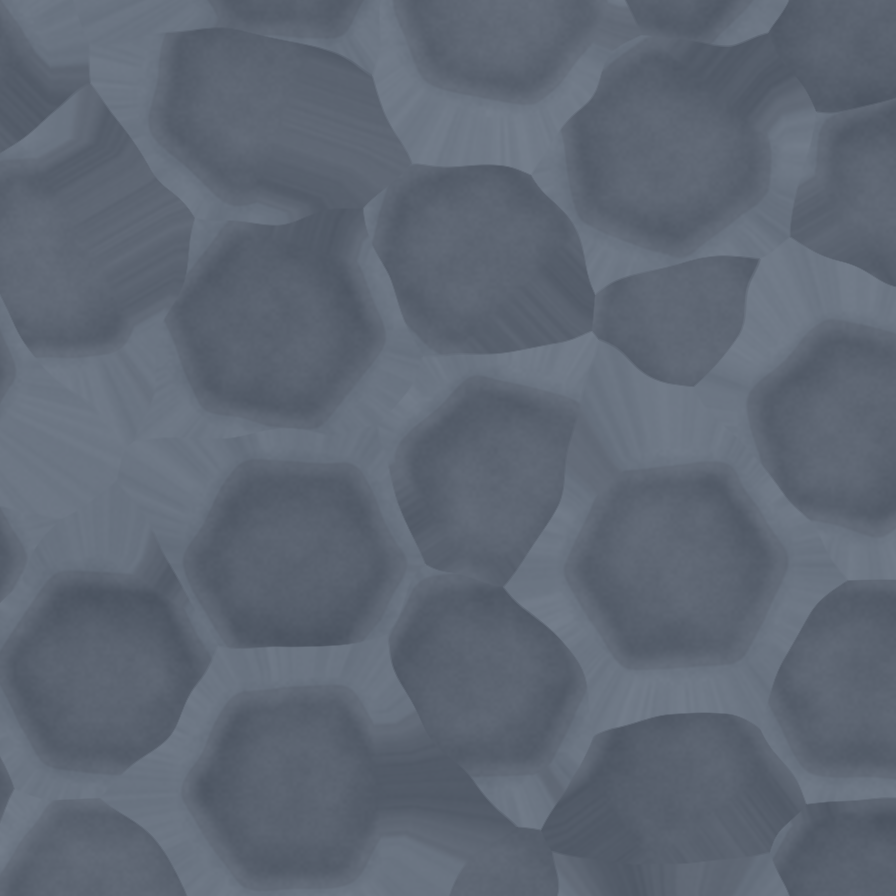
Give the GLSL for this texture, as a WebGL 2 fragment shader.

```glsl
#version 300 es
precision highp float;
// Slate-blue rounded hexagonal cells on a loose honeycomb, patched together.
// Each patch belongs to the nearest weighted site; its coordinates are clamped
// to a disc and a tilted box, so whatever lies beyond is drawn out in streaks.

#define SPACING vec2(0.212, 0.247)
#define CELL_APOTHEM 0.113
#define DISC_RADIUS 0.134
#define BOX_HALF 0.126
#define BOX_SHIFT 0.09
#define SITE_JITTER 0.055
#define SEAM_WEIGHT 0.09
#define MISSING 0.17
#define GRAIN 0.022
#define LIGHT vec3(0.430, 0.468, 0.520)
#define MID vec3(0.376, 0.408, 0.458)
#define DARK vec3(0.313, 0.346, 0.396)

uniform vec2 u_resolution;
out vec4 fragColor;

float hash(vec2 p) {
    return fract(sin(dot(p, vec2(127.1, 311.7))) * 43758.5453);
}

// Signed random value, mostly small and now and then large.
float rareOffset(vec2 p) {
    float s = 2.0 * hash(p) - 1.0;
    return s * s * s;
}

float noise(vec2 p) {
    vec2 i = floor(p), f = fract(p);
    f = f * f * (3.0 - 2.0 * f);
    return mix(mix(hash(i), hash(i + vec2(1, 0)), f.x),
               mix(hash(i + vec2(0, 1)), hash(i + vec2(1, 1)), f.x), f.y);
}

mat2 rotation(float a) {
    float c = cos(a), s = sin(a);
    return mat2(c, s, -s, c);
}

// The honeycomb is regular near the bottom and looser towards the top.
float disorder(vec2 id) {
    return mix(0.12, 1.0, smoothstep(1.2, 2.6, id.y));
}

vec2 siteCentre(vec2 id) {
    vec2 lattice = (id + vec2(0.55, 0.5 * mod(id.x, 2.0))) * SPACING;
    vec2 jitter = vec2(hash(id + 3.7), hash(id + 8.3)) - 0.5;
    return lattice + 2.0 * SITE_JITTER * disorder(id) * jitter;
}

// Smooth maximum over the three hexagon axes gives rounded corners.
float roundedHexRadius(vec2 q) {
    vec3 axes = abs(vec3(q.y, dot(q, vec2(0.866, 0.5)), dot(q, vec2(0.866, -0.5))));
    float m = max(max(axes.x, axes.y), max(axes.z, 0.0001));
    vec3 k = pow(axes / m, vec3(18.0));
    return m * pow(k.x + k.y + k.z, 1.0 / 18.0);
}

vec3 patchColour(vec2 p, vec2 id) {
    vec2 local = p - siteCentre(id);
    vec2 seed = 17.0 * vec2(hash(id + 1.3), hash(id + 5.9));

    // Clamp to the disc, then to a box with its own tilt and shift.
    vec2 q = local * min(1.0, DISC_RADIUS / max(length(local), 0.0001));
    mat2 tilt = rotation(6.2832 * hash(id + 2.1));
    vec2 shift = BOX_SHIFT * vec2(rareOffset(id + 4.4), rareOffset(id + 6.6));
    q = tilt * clamp(q * tilt, shift - BOX_HALF, shift + BOX_HALF);
    float stretched = smoothstep(0.0, 0.012, length(local - q));

    // Depth below the cell rim, with a slightly uneven outline.
    vec2 hexPos = rotation((hash(id + 9.2) - 0.5) * disorder(id)) * q;
    float depth = CELL_APOTHEM - roundedHexRadius(hexPos);
    depth += 0.006 * (noise(q * 28.0 + seed) - 0.5);

    // Pale wall, crisp rim, shaded ring and lighter floor.
    float shade = noise(q * 11.0 + seed);
    vec3 wall = LIGHT - 0.022 * smoothstep(-0.016, 0.0, depth);
    vec3 rim = mix(MID, LIGHT, 0.1);
    vec3 ring = mix(DARK, MID, 0.6 * shade);
    vec3 bowl = mix(rim, ring, smoothstep(0.003, 0.024, depth));
    bowl = mix(bowl, MID, smoothstep(0.020, 0.068, depth) * (0.55 + 0.45 * shade));
    vec3 colour = mix(wall, bowl, smoothstep(-0.0015, 0.0025, depth));

    // Fine grain and cloudy mottling, which become streaks where clamped.
    float grain = noise(q * 250.0 + seed) + noise(q * 90.0 - seed) - 1.0;
    float cloud = noise(q * 32.0 + seed.yx) - 0.5;
    float speckle = noise(p * 240.0) - 0.5;
    float texture_ = grain * mix(0.55, 1.0, stretched) + 0.9 * cloud + 0.25 * speckle;
    float tone = 0.022 * (hash(id + 21.3) - 0.5);
    return colour + GRAIN * texture_ + tone;
}

void main() {
    float shortSide = min(u_resolution.x, u_resolution.y);
    vec2 p = gl_FragCoord.xy / shortSide;
    vec2 warp = vec2(noise(p * 16.0), noise(p * 16.0 + 31.0)) - 0.5;
    vec2 seamPos = p + 0.026 * warp;

    // Find the two nearest sites, xy holding the index and z the cost.
    vec3 first = vec3(0, 0, 99), second = first;
    vec2 base = floor(p / SPACING);
    for (int x = -2; x <= 2; x++) {
        for (int y = -3; y <= 2; y++) {
            vec2 id = base + vec2(x, y);
            float cost = length(seamPos - siteCentre(id));
            cost += SEAM_WEIGHT * rareOffset(id + 12.5);
            cost += 9.0 * step(hash(id + 15.1), MISSING);
            if (cost < first.z) { second = first; first = vec3(id, cost); }
            else if (cost < second.z) second = vec3(id, cost);
        }
    }

    // Blend across the seam over about one pixel.
    float own = 0.5 + 0.5 * smoothstep(0.0, 2.0 / shortSide, second.z - first.z);
    vec3 colour = mix(patchColour(p, second.xy), patchColour(p, first.xy), own);
    fragColor = vec4(colour, 1.0);
}
```
